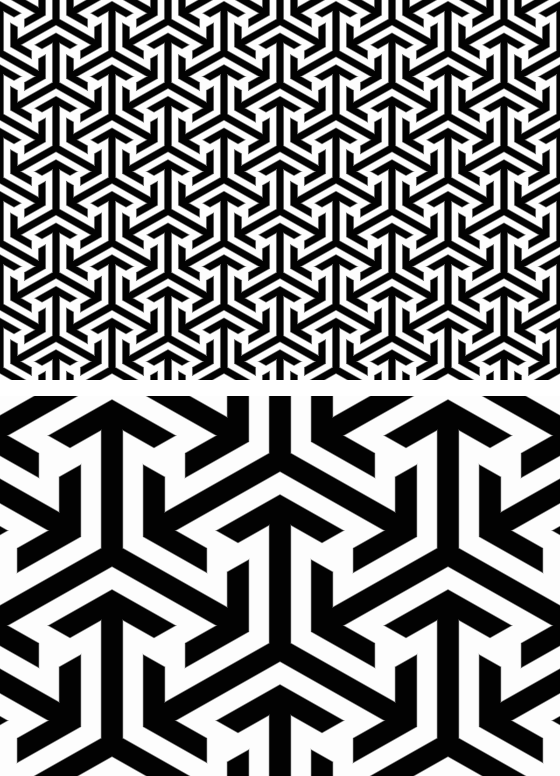
Top, the full canvas; bottom, a detail of the centre.
Reproduce this pattern procedurally as a WebGL 1 fragment shader.

```glsl
precision highp float;
// Interlocking black three-armed arrows on white, staggered in columns, 5 x 6 repeats.

uniform vec2 u_resolution;

// Lengths are in stroke widths: columns lie 8 apart, arrows in a column ROW apart.
const float ROW = 9.237604;

// Signed distance to one three-armed arrow centred at the origin.
float triArrow(vec2 q) {
  // fold the three mirrored arms onto the right half of the upward one
  vec2 mirror = vec2(0.5, -0.866025);
  q.x = abs(q.x);
  q -= 2.0 * max(dot(q, mirror), 0.0) * mirror;
  q.x = abs(q.x);

  float tip = dot(q, vec2(0.5, 0.866025)) - 6.5;
  float stem = max(q.x - 0.5, tip);
  float barb = max(abs(tip + 0.5) - 0.5, dot(q, mirror) + 3.5);
  return min(stem, barb);
}

// Distance to the nearest arrow of the staggered lattice.
float arrowLattice(vec2 p) {
  float d = 100.0;
  float nearestColumn = floor(p.x / 8.0 + 0.5);
  for (int i = -1; i <= 1; i++) {
    float column = nearestColumn + float(i);
    float y = p.y - 0.5 * ROW * mod(column, 2.0);
    y -= ROW * floor(y / ROW + 0.5);
    for (int j = -1; j <= 1; j++) {
      d = min(d, triArrow(vec2(p.x - 8.0 * column, y - ROW * float(j))));
    }
  }
  return d;
}

void main() {
  // ten columns across, six rows down
  vec2 p = gl_FragCoord.xy / u_resolution * vec2(80.0, 6.0 * ROW);
  p.y -= ROW / 6.0;

  // edges soften over about one pixel
  float soft = 80.0 / u_resolution.x;
  float paper = smoothstep(-soft, soft, arrowLattice(p) - 0.02);
  gl_FragColor = vec4(vec3(mix(0.008, 0.994, paper)), 1.0);
}
```
